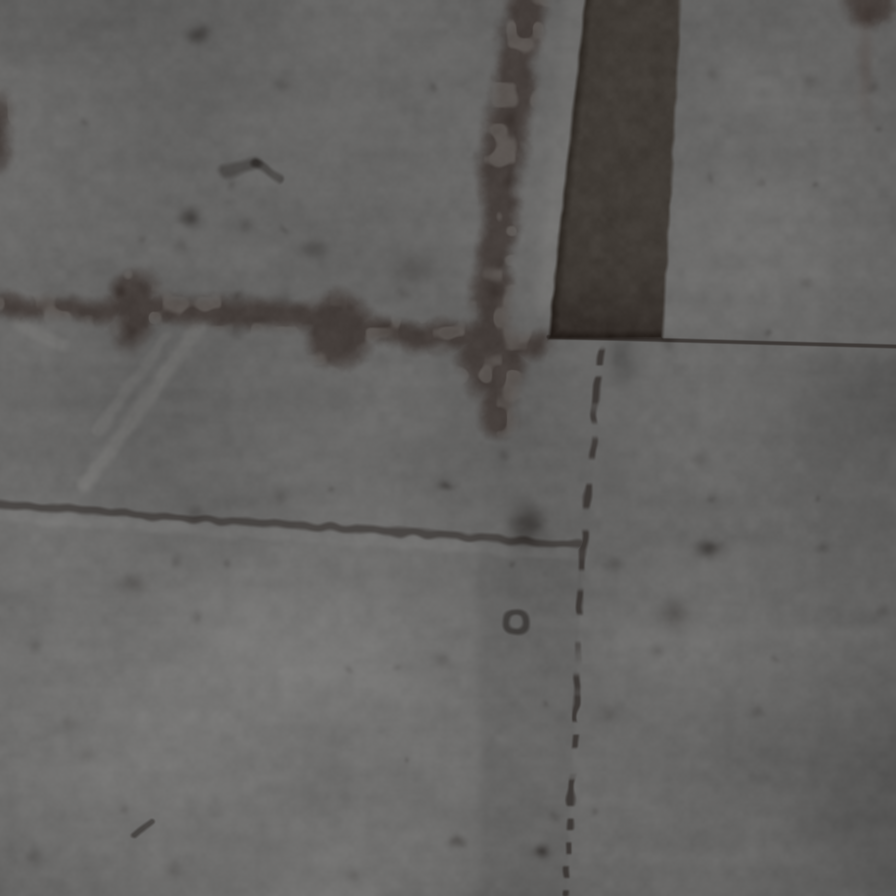
Write a WebGL 1 fragment shader that draws this texture.

```glsl
precision highp float;
// Weathered concrete slabs with thin seams, rust stains and a dark recessed strip.
uniform vec2 u_resolution;

float hash(vec2 p) {
  p = fract(p * vec2(0.1031, 0.1137));
  p += dot(p, p.yx + 33.33);
  return fract((p.x + p.y) * p.x * 7.31);
}

float noise(vec2 p) {
  vec2 i = floor(p), f = fract(p);
  f = f * f * (3.0 - 2.0 * f);
  return mix(mix(hash(i), hash(i + vec2(1, 0)), f.x),
             mix(hash(i + vec2(0, 1)), hash(i + vec2(1, 1)), f.x), f.y);
}

float fbm(vec2 p) {
  float sum = 0.0, amp = 0.5;
  for (int i = 0; i < 5; i++) {
    sum += amp * noise(p);
    p = p * 2.03 + vec2(17.3, 9.1);
    amp *= 0.5;
  }
  return sum;
}

float segment(vec2 p, vec2 a, vec2 b) {
  vec2 d = b - a;
  return length(p - a - d * clamp(dot(p - a, d) / dot(d, d), 0.0, 1.0));
}

// Soft line coverage: 1 on the centre, 0 beyond the width.
float stroke(vec2 p, vec2 a, vec2 b, float width) {
  return 1.0 - smoothstep(width * 0.2, width, segment(p, a, b));
}

float spot(vec2 p, vec2 centre, vec2 radius) {
  vec2 q = (p - centre) / radius;
  return exp(-dot(q, q));
}

float ellipse(vec2 p, vec2 centre, vec2 radius) {
  return (length((p - centre) / radius) - 1.0) * min(radius.x, radius.y);
}

float rustDistance(vec2 p) {
  float d = segment(p, vec2(0.590, 1.02), vec2(0.560, 0.81)) - 0.023;
  d = min(d, segment(p, vec2(0.560, 0.81), vec2(0.550, 0.66)) - 0.020);
  d = min(d, segment(p, vec2(0.550, 0.66), vec2(0.558, 0.535)) - 0.022);
  d = min(d, segment(p, vec2(-0.02, 0.658), vec2(0.17, 0.655)) - 0.013);
  d = min(d, segment(p, vec2(0.17, 0.655), vec2(0.38, 0.642)) - 0.016);
  d = min(d, segment(p, vec2(0.38, 0.635), vec2(0.60, 0.612)) - 0.015);
  d = min(d, ellipse(p, vec2(0.150, 0.655), vec2(0.026, 0.042)));
  d = min(d, ellipse(p, vec2(0.378, 0.633), vec2(0.036, 0.040)));
  d = min(d, ellipse(p, vec2(0.550, 0.600), vec2(0.038, 0.048)));
  d = min(d, ellipse(p, vec2(0.970, 1.000), vec2(0.026, 0.026)));
  return min(d, ellipse(p, vec2(-0.005, 0.855), vec2(0.018, 0.036)));
}

// Sparse flecks, one candidate per cell.
float flecks(vec2 p, float cells) {
  vec2 id = floor(p * cells);
  vec2 centre = 0.25 + 0.5 * vec2(hash(id + 3.1), hash(id + 8.7));
  float size = mix(0.06, 0.16, hash(id + 21.0));
  return step(0.78, hash(id + 41.0)) * spot(fract(p * cells), centre, vec2(size));
}

void main() {
  vec2 p = gl_FragCoord.xy / u_resolution;
  vec2 wobble = vec2(noise(p * 65.0), noise(p * 65.0 + 40.0)) - 0.5;
  vec2 q = p + 0.005 * wobble;
  float cloud = fbm(p * vec2(5.0, 7.0));
  float grain = fbm(p * 75.0);

  // Slabs and broad tone
  float seamX = p.y > 0.392 ? mix(0.651, 0.671, (p.y - 0.392) / 0.218)
                            : mix(0.632, 0.651, p.y / 0.392);
  float right = smoothstep(-0.003, 0.003, p.x - seamX);
  float lower = 1.0 - smoothstep(-0.003, 0.003, p.y - 0.436 + 0.068 * p.x);
  float tone = 0.396 + 0.012 * lower * (1.0 - right);
  tone += 0.085 * (cloud - 0.48) + 0.045 * (grain - 0.48);
  tone += 0.03 * (fbm(p * vec2(5.0, 45.0)) - 0.48);
  tone += 0.040 * spot(p, vec2(0.12, 0.17), vec2(0.28, 0.14));
  tone += 0.030 * spot(p, vec2(0.36, 0.28), vec2(0.16, 0.12));
  tone += 0.030 * spot(p, vec2(0.86, 0.80), vec2(0.10, 0.16));
  tone += 0.022 * spot(p, vec2(0.77, 0.33), vec2(0.10, 0.25));
  tone -= 0.030 * lower * (1.0 - right) * smoothstep(0.525, 0.545, p.x);
  tone -= 0.035 * smoothstep(0.82, 1.0, p.x) * (1.0 - smoothstep(0.58, 0.63, p.y));
  tone -= 0.022 * smoothstep(0.84, 1.02, p.y) * (1.0 - right);
  vec3 color = vec3(tone) * vec3(1.005, 1.0, 0.99);

  // Pale scrapes and drips under the stain
  float pale = stroke(q, vec2(0.230, 0.645), vec2(0.095, 0.460), 0.013);
  pale += 0.7 * stroke(q, vec2(0.185, 0.625), vec2(0.110, 0.520), 0.010);
  pale += 0.7 * stroke(q, vec2(0.02, 0.64), vec2(0.07, 0.615), 0.012);
  pale += 0.6 * stroke(q, vec2(0.645, 1.0), vec2(0.612, 0.66), 0.022);
  color += 0.045 * pale * vec3(1.0, 0.98, 0.93);

  // Rust with a ragged rim and pale pits
  vec2 ragged = p + 0.022 * (vec2(fbm(p * 28.0), fbm(p * 28.0 + 60.0)) - 0.48);
  float rust = 1.0 - smoothstep(-0.012, 0.010, rustDistance(ragged));
  float pits = smoothstep(0.57, 0.78, noise(p * vec2(70.0, 62.0)));
  vec3 rustColor = mix(vec3(0.255, 0.225, 0.212), vec3(0.35, 0.325, 0.31), pits);
  color = mix(color, rustColor + 0.06 * (grain - 0.48), rust * 0.88);
  color -= 0.07 * spot(q, vec2(0.695, 0.598), vec2(0.017, 0.024));
  color -= vec3(0.02, 0.035, 0.04) * spot(q, vec2(0.965, 0.93), vec2(0.008, 0.055));

  // Seams, broken along the vertical joint
  float joint = stroke(q, vec2(0.671, 0.610), vec2(0.651, 0.392), 0.0055);
  joint = max(joint, stroke(q, vec2(0.651, 0.392), vec2(0.632, 0.0), 0.0055));
  joint *= smoothstep(0.25, 0.62, noise(vec2(p.y * 75.0, 4.0)));
  float seam = 0.75 * stroke(q, vec2(-0.01, 0.437), vec2(0.65, 0.392), 0.007);
  seam = max(seam, stroke(p, vec2(0.612, 0.624), vec2(1.01, 0.613), 0.0035));
  color = mix(color, vec3(0.20, 0.18, 0.17), max(seam, joint) * 0.8);
  color += 0.025 * stroke(q, vec2(0.0, 0.424), vec2(0.65, 0.380), 0.010);

  // Stains, scratches and flecks
  float dirt = 0.9 * spot(q, vec2(0.222, 0.961), vec2(0.013, 0.009));
  dirt += spot(q, vec2(0.212, 0.759), vec2(0.010, 0.009));
  dirt += 0.5 * spot(q, vec2(0.350, 0.722), vec2(0.014, 0.011));
  dirt += 0.5 * spot(q, vec2(0.460, 0.700), vec2(0.020, 0.016));
  dirt += 1.1 * spot(q, vec2(0.588, 0.415), vec2(0.017, 0.020));
  dirt += 1.1 * spot(q, vec2(0.792, 0.387), vec2(0.015, 0.010));
  dirt += 0.7 * spot(q, vec2(0.753, 0.314), vec2(0.018, 0.014));
  dirt += 1.2 * spot(q, vec2(0.603, 0.048), vec2(0.009, 0.007));
  dirt += 0.8 * spot(q, vec2(0.496, 0.458), vec2(0.009, 0.006));
  dirt += 0.8 * spot(q, vec2(0.511, 0.060), vec2(0.010, 0.007));
  dirt += 0.6 * spot(q, vec2(0.148, 0.348), vec2(0.016, 0.010));
  dirt += 0.8 * stroke(q, vec2(0.250, 0.807), vec2(0.285, 0.818), 0.011);
  dirt += 0.8 * stroke(q, vec2(0.285, 0.818), vec2(0.312, 0.802), 0.008);
  dirt += 1.2 * stroke(q, vec2(0.150, 0.069), vec2(0.168, 0.083), 0.005);
  float ring = abs(ellipse(q, vec2(0.576, 0.306), vec2(0.013, 0.012)));
  dirt += 1.1 * (1.0 - smoothstep(0.001, 0.006, ring));
  dirt += 0.35 * flecks(q, 17.0);
  color -= 0.13 * dirt * vec3(0.95, 1.0, 1.02);

  // Recessed strip with a shadowed left wall
  float rise = (p.y - 0.622) / 0.378;
  float leftEdge = p.x - mix(0.612, 0.653, rise) - 0.002 * wobble.x;
  float rightEdge = mix(0.740, 0.760, rise) - p.x + 0.003 * wobble.y;
  float inside = min(min(leftEdge, rightEdge), p.y - 0.622);
  vec3 recess = mix(vec3(0.195, 0.170, 0.155), vec3(0.255, 0.235, 0.215),
                    smoothstep(0.0, 0.5, rise + 0.6 * (cloud - 0.4)));
  recess += 0.06 * (grain - 0.48);
  recess -= 0.07 * (1.0 - smoothstep(0.0, 0.012, min(leftEdge, p.y - 0.622)));
  color = mix(color, recess, smoothstep(-0.003, 0.003, inside));

  gl_FragColor = vec4(clamp(color, 0.0, 1.0), 1.0);
}
```
